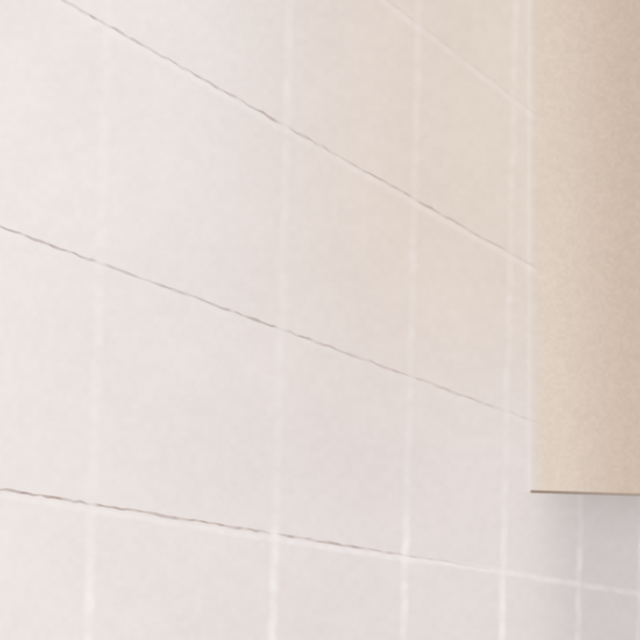
This pattern is drawn by a WebGL 2 fragment shader. Its source:

```glsl
#version 300 es
precision highp float;
// Pale square wall tiles receding to the right, with a beige boxed beam at the upper right.
uniform vec2 u_resolution;
out vec4 fragColor;

// Perspective of the tile grid, y measured downward from the top
const vec2 ROW_VANISH = vec2(2.030, 1.094);
const float ROW_SLOPE = 0.1625;
const float ROW_STEP = 0.202;
const float COL_VANISH = 1.849;
const float COL_START = 0.586;
const float COL_STEP = 0.1187;
const float LEAN_PIVOT = 0.833;

// Beam corner, line widths and texture strength
const vec2 BEAM_CORNER = vec2(0.829, 0.768);
const float CRACK_WIDTH = 0.0027;
const float ROW_GROUT_WIDTH = 0.0070;
const float COL_GROUT_WIDTH = 0.0120;
const float GRAIN = 0.026;
const float BLOTCH = 0.024;

const vec3 TILE_LIGHT = vec3(0.930, 0.903, 0.888);
const vec3 TILE_COOL = vec3(0.893, 0.859, 0.851);
const vec3 TILE_WARM = vec3(0.880, 0.828, 0.786);
const vec3 GROUT = vec3(0.950, 0.928, 0.918);
const vec3 CRACK = vec3(0.700, 0.630, 0.600);
const vec3 BEAM_LIGHT = vec3(0.872, 0.814, 0.758);
const vec3 BEAM_DARK = vec3(0.803, 0.724, 0.660);
const vec3 BEAM_EDGE = vec3(0.560, 0.490, 0.430);

float hash(vec2 p) {
  vec3 q = fract(vec3(p.xyx) * 0.1031);
  q += dot(q, q.yzx + 33.33);
  return fract((q.x + q.y) * q.z);
}

float noise(vec2 p) {
  vec2 i = floor(p), f = fract(p);
  f = f * f * (3.0 - 2.0 * f);
  return mix(mix(hash(i), hash(i + vec2(1, 0)), f.x),
             mix(hash(i + vec2(0, 1)), hash(i + vec2(1, 1)), f.x), f.y);
}

float fbm(vec2 p) {
  float sum = 0.0, amp = 0.5;
  for (int i = 0; i < 4; i++) {
    sum += amp * noise(p);
    p = p * 2.03 + 17.0;
    amp *= 0.6;
  }
  return sum / 1.088;
}

// Soft stripe of half width w around d = 0
float stripe(float d, float w) {
  return 1.0 - smoothstep(0.1 * w, w + 0.5 / u_resolution.y, abs(d));
}

vec3 tileWall(vec2 p) {
  // Broad light falling off to a warm upper right
  float warm = smoothstep(0.25, 0.75, p.x) * (1.0 - smoothstep(0.30, 0.88, p.y));
  vec3 color = mix(TILE_LIGHT, TILE_COOL, smoothstep(0.0, 0.75, p.x + 0.15 * p.y));
  color = mix(color, TILE_WARM, warm);
  color += BLOTCH * (fbm(p * 7.0) - 0.5);

  // Columns: slightly leaning, spaced by the inverse of depth, faint higher up
  float x = p.x + (0.035 - 0.01536 * p.x) * (p.y - LEAN_PIVOT);
  float depth = COL_VANISH - x;
  float u = (1.0 / depth - COL_START) / COL_STEP;
  float col = round(u);
  float dx = (u - col) * COL_STEP * depth * depth;
  dx += 0.003 * (noise(vec2(p.y * 50.0, col * 7.0)) - 0.5);
  float colWear = 0.3 + 0.7 * noise(vec2(p.y * 60.0, col * 5.0 + 3.0));
  colWear *= 0.75 + 0.5 * noise(p * 150.0);
  float colFade = mix(0.30, 0.85, smoothstep(0.79, 0.85, p.y));
  colFade += 0.22 * (1.0 - smoothstep(0.15, 0.35, p.x));
  float colWidth = COL_GROUT_WIDTH * mix(1.1, 0.55, p.x);
  color = mix(color, GROUT, stripe(dx, colWidth) * colWear * colFade);

  // Rows: straight lines through one vanishing point
  float away = ROW_VANISH.x - p.x;
  float slope = (ROW_VANISH.y - p.y) / away;
  float v = (slope - ROW_SLOPE) / ROW_STEP;
  float row = round(v);
  float dy = (row - v) * ROW_STEP * away * inversesqrt(1.0 + slope * slope);
  dy += 0.0022 * (noise(vec2(p.x * 95.0, row * 9.0)) - 0.5);
  float rowWear = noise(vec2(p.x * 110.0, row * 13.0 + 2.0));
  float lowest = 1.0 - step(0.5, abs(row));
  float second = 1.0 - step(0.5, abs(row - 1.0));
  float bright = 0.26 + 0.42 * lowest - 0.14 * second;
  bright += 0.3 * step(1.5, row) * (1.0 - smoothstep(0.25, 0.45, p.x));
  float groutOffset = mix(0.006, 0.010, lowest * (1.0 - smoothstep(0.3, 0.7, p.x)));
  groutOffset *= 1.0 - 0.7 * lowest * smoothstep(0.6, 0.75, p.x);
  float groutBand = stripe(dy - groutOffset, ROW_GROUT_WIDTH);
  color = mix(color, GROUT, groutBand * bright * (0.5 + 0.5 * rowWear));

  // Rough dark crack on the upper side of the row grout
  float crack = (0.25 + 0.75 * rowWear) * mix(0.66, 0.85, lowest);
  crack *= 0.6 + 0.6 * noise(vec2(p.x * 22.0, row * 17.0));
  crack *= 1.0 - smoothstep(0.50, 0.85, p.x) * mix(0.5, 1.0, lowest);
  crack *= 1.0 - 0.75 * stripe(dx, 0.014);
  crack *= 1.0 - 0.65 * step(2.5, row);
  float crackWidth = CRACK_WIDTH * (0.75 + 0.6 * noise(vec2(p.x * 80.0, row * 3.0)));
  return mix(color, CRACK, stripe(dy, crackWidth) * crack);
}

void main() {
  vec2 p = gl_FragCoord.xy / u_resolution;
  p.y = 1.0 - p.y;
  float px = 1.0 / u_resolution.y;
  vec2 fromCorner = p - BEAM_CORNER;
  fromCorner.y -= 0.03 * max(fromCorner.x, 0.0);

  // Wall, darker beneath the beam
  vec3 color = tileWall(p);
  float under = smoothstep(-0.03, 0.10, fromCorner.x) * smoothstep(-px, px, fromCorner.y);
  float contact = exp(-max(fromCorner.y, 0.0) / 0.045);
  color *= 1.0 - under * (0.080 + 0.085 * contact);

  // Pale seam beside the beam
  float above = 1.0 - smoothstep(-px, px, fromCorner.y);
  color = mix(color, GROUT, 0.20 * above * stripe(fromCorner.x + 0.002, 0.006));

  // Beam face, its far side in shade; row lines fade just past its edge
  float shade = smoothstep(0.02, 0.17, fromCorner.x) * 0.85 + 0.3 * (0.5 - p.y);
  vec3 beam = mix(BEAM_LIGHT, BEAM_DARK, clamp(shade, 0.0, 1.0));
  beam += 0.022 * (noise(p * 210.0) - 0.5);
  float face = smoothstep(-0.004, 0.012, fromCorner.x) * above;
  float overlap = 1.0 - smoothstep(0.0, 0.035, fromCorner.x);
  color = mix(color, beam, face * (1.0 - 0.4 * overlap));

  // Dark lower lip of the beam
  float lip = stripe(fromCorner.y, 0.0032) * smoothstep(-0.003, 0.003, fromCorner.x);
  color = mix(color, BEAM_EDGE, lip * mix(0.85, 0.5, smoothstep(0.0, 0.17, fromCorner.x)));

  // Fine mottled grain
  color += GRAIN * (fbm(p * 90.0) - 0.5);
  fragColor = vec4(clamp(color, 0.0, 1.0), 1.0);
}
```
